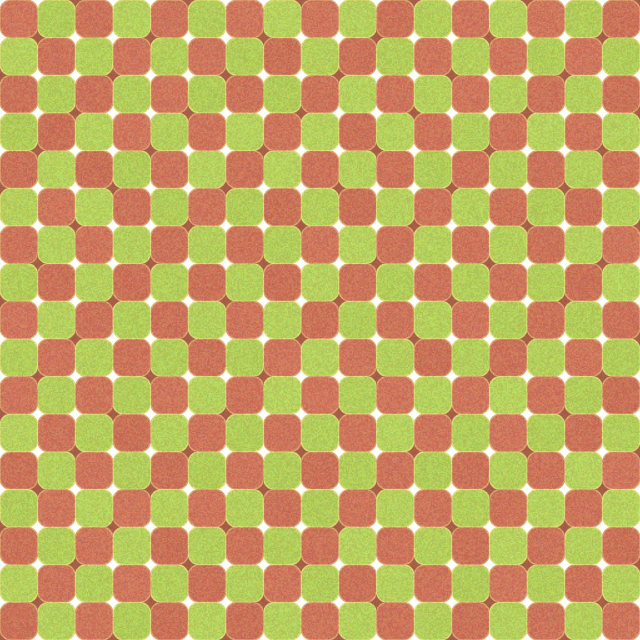
Reproduce this pattern procedurally as a WebGL 2 fragment shader.

```glsl
#version 300 es
precision highp float;

uniform vec2 u_resolution;
out vec4 fragColor;

const float TILES = 17.0;           // tiles across and down
const float CORNER_RADIUS = 0.3;    // in tile widths
const float RIM_WIDTH = 0.035;
const float EDGE_SOFTNESS = 0.04;
const float GAP_PERIOD = 3.0;       // every third diagonal of gaps is dark
const float GRAIN_CELLS = 512.0;    // grain cells across the canvas
const float GRAIN_AMOUNT = 0.13;
const float TILE_VARIATION = 0.012;

const vec3 CLAY = vec3(0.80, 0.455, 0.355);
const vec3 LIME = vec3(0.705, 0.81, 0.36);
const vec3 CLAY_RIM = vec3(0.86, 0.64, 0.43);
const vec3 LIME_RIM = vec3(0.86, 0.85, 0.46);
const vec3 LIGHT_GAP = vec3(0.995, 0.995, 0.985);
const vec3 DARK_GAP = vec3(0.65, 0.37, 0.28);

float hash(vec2 p) {
    vec3 q = fract(vec3(p.xyx) * 0.1031);
    q += dot(q, q.yzx + 33.33);
    return fract((q.x + q.y) * q.z);
}

float valueNoise(vec2 p) {
    vec2 cell = floor(p);
    vec2 f = fract(p);
    f = f * f * (3.0 - 2.0 * f);
    float low = mix(hash(cell), hash(cell + vec2(1.0, 0.0)), f.x);
    float high = mix(hash(cell + vec2(0.0, 1.0)), hash(cell + 1.0), f.x);
    return mix(low, high, f.y);
}

float roundedSquare(vec2 p, float halfSize, float radius) {
    vec2 q = abs(p) - halfSize + radius;
    return length(max(q, 0.0)) + min(max(q.x, q.y), 0.0) - radius;
}

// Independent noise per channel gives slightly coloured speckles.
vec3 grain(vec2 uv) {
    vec2 p = uv * GRAIN_CELLS;
    vec3 tint = vec3(valueNoise(p), valueNoise(p + 71.0), valueNoise(p + 153.0));
    return (mix(tint, vec3(tint.g), 0.4) - 0.5) * GRAIN_AMOUNT;
}

void main() {
    vec2 uv = gl_FragCoord.xy / u_resolution;
    vec2 p = uv * TILES;
    float pixel = TILES / min(u_resolution.x, u_resolution.y);
    vec2 tile = floor(p);
    float dist = roundedSquare(fract(p) - 0.5, 0.5, CORNER_RADIUS);

    // Checkerboard tiles with a thin pale rim
    float isLime = mod(tile.x + tile.y, 2.0);
    vec3 tileColor = mix(CLAY, LIME, isLime);
    tileColor += (hash(tile + 9.0) - 0.5) * 2.0 * TILE_VARIATION;
    float rim = smoothstep(-max(RIM_WIDTH, pixel), 0.0, dist);
    tileColor = mix(tileColor, mix(CLAY_RIM, LIME_RIM, isLime), rim);
    vec3 speckle = grain(uv);
    tileColor += speckle;

    // Gaps at the grid corners, dark along rising diagonals
    vec2 node = floor(p + 0.5);
    float isDark = 1.0 - step(0.5, mod(node.x - node.y + 0.1, GAP_PERIOD) - 0.1);
    vec3 gapColor = mix(LIGHT_GAP, DARK_GAP + 0.5 * speckle, isDark);

    float gap = smoothstep(0.0, max(EDGE_SOFTNESS, pixel), dist);
    fragColor = vec4(mix(tileColor, gapColor, gap), 1.0);
}
```
